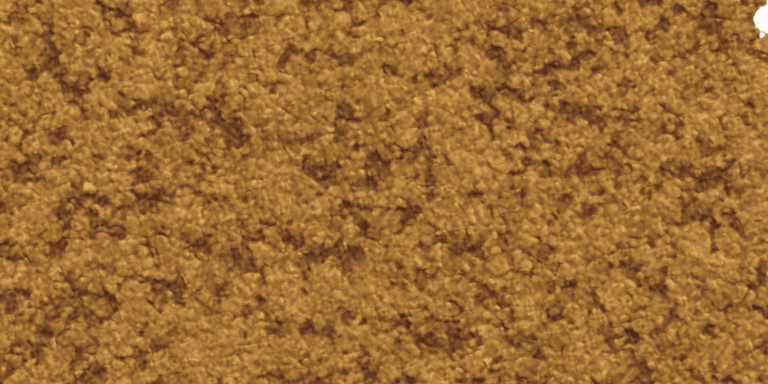
A Shadertoy shader for this texture:

```glsl
// Coarse brown powder: faint clumps under many small crumbs form a height field,
// lit from above by its slope, with small dark pits, fine grain and pale glints.
// A small bare white notch breaks the upper right edge.

#define CLUMP_FREQ 9.0
#define LUMP_FREQ 20.0
#define CRUMB_FREQ 42.0
#define GRAIN_FREQ 112.0
#define LIGHT_GAIN 0.33
#define CAVITY_GAIN 27.0
#define PIT_FREQ 22.0
#define PIT_DEPTH 0.75
#define GRAIN_GAIN 1.0
#define GLINT_GAIN 0.45
#define BASE_TONE 1.08

const vec3 CREVICE = vec3(0.45, 0.27, 0.14);
const vec3 POWDER = vec3(0.65, 0.45, 0.20);
const vec3 HIGHLIGHT = vec3(0.76, 0.56, 0.28);
const vec3 BARE = vec3(0.99);
const vec2 LIGHT_DIR = vec2(0.35, 0.94);
const mat2 TURN = mat2(0.8, 0.6, -0.6, 0.8);
const float MEAN_HEIGHT = 0.023;

vec3 hash3(vec2 p) {
    vec3 q = fract(p.xyx * vec3(0.1031, 0.1030, 0.0973));
    q += dot(q, q.yxz + 33.33);
    return fract((q.xxy + q.yzz) * q.zyx);
}

// Smooth value noise in 0..1
float noise(vec2 p) {
    vec2 i = floor(p), f = fract(p);
    f = f * f * (3.0 - 2.0 * f);
    float low = mix(hash3(i).x, hash3(i + vec2(1, 0)).x, f.x);
    float high = mix(hash3(i + vec2(0, 1)).x, hash3(i + vec2(1, 1)).x, f.x);
    return mix(low, high, f.y);
}

// Highest of the randomly placed domes around p
float domes(vec2 p) {
    vec2 cell = floor(p);
    float top = 0.0;
    for (int y = -1; y <= 1; y++)
    for (int x = -1; x <= 1; x++) {
        vec2 id = cell + vec2(x, y);
        vec3 rnd = hash3(id + 117.0);
        vec2 d = p - id - rnd.xy;
        float radius = mix(0.4, 0.9, rnd.z);
        float peak = mix(0.55, 1.0, fract(rnd.z * 7.3 + rnd.x));
        top = max(top, peak * (1.0 - dot(d, d) / (radius * radius)));
    }
    return top;
}

// Powder surface: warped domes of three sizes plus roughness
float relief(vec2 p) {
    vec2 r = TURN * p;
    vec2 warp = vec2(noise(r * 38.0 + 7.0), noise(r * 38.0 + 51.0)) - 0.5;
    vec2 q = p + 0.018 * warp;
    return 0.011 * domes(q * CLUMP_FREQ)
         + 0.012 * domes(TURN * q * LUMP_FREQ + 40.0)
         + 0.010 * domes(TURN * TURN * q * CRUMB_FREQ + 90.0)
         + 0.010 * noise(r * 62.0 + 23.0);
}

// Tone 0 is a crevice, 1 the plain powder, 1.55 a highlight
vec3 powderColor(float tone) {
    tone = clamp(tone, -0.6, 2.1);
    vec3 color = mix(CREVICE, POWDER, min(tone, 1.0));
    return color + (HIGHLIGHT - POWDER) * max(tone - 1.0, 0.0) / 0.55;
}

void mainImage(out vec4 fragColor, in vec2 fragCoord) {
    vec2 p = fragCoord / iResolution.y;
    float aspect = iResolution.x / iResolution.y;
    vec2 r = TURN * p;
    vec2 s = TURN * r;

    // Directional light from the slope, plus shading of low ground
    float stepSize = 0.005;
    float h = relief(p);
    float facing = (h - relief(p + LIGHT_DIR * stepSize)) / stepSize;
    float lowness = MEAN_HEIGHT - h;
    float tone = BASE_TONE + LIGHT_GAIN * facing - CAVITY_GAIN * lowness;

    // Small irregular dark pits gather in the low ground
    float hollow = 0.5 * (noise(r * PIT_FREQ + 70.0) + noise(s * PIT_FREQ * 2.1 + 5.0));
    tone -= PIT_DEPTH * smoothstep(0.6, 0.88, hollow + 22.0 * lowness);

    // Fine grain, pale glints and a faint broad drift in brightness
    tone += GRAIN_GAIN * (noise(r * GRAIN_FREQ + 31.0) - 0.5);
    tone += GLINT_GAIN * smoothstep(0.78, 0.95, noise(s * 85.0 + 63.0));
    tone += 0.12 * (noise(p * 2.5 + 11.0) - 0.5) + 0.1 * (p.y - 0.5);
    vec3 color = powderColor(tone);

    // Bare notch with a ragged outline
    vec2 d = (p - vec2(aspect + 0.004, 0.95)) / vec2(0.034, 0.052);
    float outline = length(d) + 0.6 * (noise(r * 70.0) - 0.5);
    color = mix(BARE, color, smoothstep(0.88, 1.08, outline));

    fragColor = vec4(color, 1.0);
}
```
